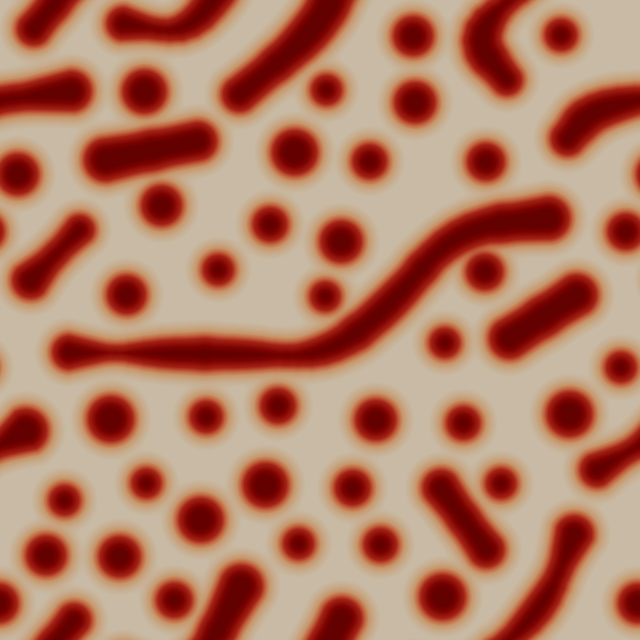
This pattern is drawn by a three.js fragment shader. Its source:

```glsl
// Tiling reaction-diffusion pattern: dark red spots and worms with soft orange halos on beige.

#define COLUMNS 7.0
#define ROWS 10.0        // even, so the staggered rows close up
#define JITTER 0.36      // node displacement in cells
#define RADIUS 0.0368    // mean blob radius
#define RADIUS_VARY 0.013
#define NECK 0.016       // deepest thinning halfway along a link
#define BLEND 0.004      // softness of the union
#define DRIFT 0.016      // slow displacement of the lattice
#define SEED 17.0

varying vec2 vUv;

const float TAU = 6.2831853;
const int SEGMENTS = 6;

struct Node {
  vec3 ball;      // centre and radius
  float neck;
  float inLink;   // direction from which a link is accepted
  float outLink;  // direction in which a link is offered
};

vec3 hash3(vec3 p) {
  p = fract(p * vec3(0.1031, 0.1030, 0.0973));
  p += dot(p, p.yxz + 33.33);
  return fract((p.xxy + p.yxx) * p.zyx);
}

// Skewed lattice id, wrapped so that the canvas tiles in both directions.
vec2 wrapCell(vec2 cell) {
  float turns = floor((cell.y + 0.5) / ROWS);
  float row = cell.y - turns * ROWS;
  float column = cell.x + turns * ROWS * 0.5;
  column -= COLUMNS * floor((column + 0.5) / COLUMNS);
  return vec2(column, row);
}

// Periodic displacement that varies the link directions.
vec2 drift(vec2 p) {
  vec2 slow = sin(TAU * (2.0 * p.yx + vec2(0.13, 0.58)));
  vec2 cross = sin(TAU * vec2(3.0 * p.y - p.x, 3.0 * p.x + 2.0 * p.y));
  return DRIFT * (slow + 0.5 * cross);
}

Node nodeAt(vec2 cell) {
  vec2 id = wrapCell(cell);
  vec3 place = hash3(vec3(id, SEED));
  vec3 link = hash3(vec3(id.yx + 41.0, SEED + 7.0));
  vec2 q = cell + 0.5;
  q.x += 0.5 * q.y;
  q += JITTER * (place.xy - 0.5);
  vec2 p = q / vec2(COLUMNS, ROWS);
  Node n;
  n.ball = vec3(p + drift(p), RADIUS + RADIUS_VARY * (place.z - 0.5));
  n.neck = NECK * link.z * link.z * link.z;
  n.inLink = floor(link.x * 3.0);
  n.outLink = floor(link.y * 3.0);
  // Avoid hairpin turns.
  if (abs(n.inLink - n.outLink) > 1.5) n.outLink = n.inLink;
  return n;
}

// Link directions: east, north-east, north-west.
vec2 linkStep(float direction) {
  if (direction < 0.5) return vec2(1.0, 0.0);
  return direction < 1.5 ? vec2(0.0, 1.0) : vec2(-1.0, 1.0);
}

// Middle of a link, thinned to offset the soft union of its two halves.
vec3 linkMiddle(Node a, Node b) {
  return 0.5 * (a.ball + b.ball) - vec3(0.0, 0.0, a.neck + BLEND * log(2.0));
}

float taperDistance(vec2 p, vec3 a, vec3 b) {
  vec2 axis = b.xy - a.xy;
  float t = clamp(dot(p - a.xy, axis) / max(dot(axis, axis), 1e-8), 0.0, 1.0);
  vec3 ball = mix(a, b, t);
  return length(p - ball.xy) - ball.z;
}

// The part of a spot or worm that belongs to one node, as a thick curve.
float pieceDistance(vec2 p, vec2 cell) {
  Node n = nodeAt(cell);
  Node before = nodeAt(cell - linkStep(n.inLink));
  Node after = nodeAt(cell + linkStep(n.outLink));
  bool hasIn = abs(before.outLink - n.inLink) < 0.5;
  bool hasOut = abs(after.inLink - n.outLink) < 0.5;
  vec3 start = n.ball;
  vec3 end = n.ball;
  if (hasIn) start = linkMiddle(before, n);
  if (hasOut) end = linkMiddle(n, after);
  if (!(hasIn && hasOut)) return taperDistance(p, start, end);
  float d = 1.0;
  vec3 last = start;
  for (int k = 1; k <= SEGMENTS; k++) {
    float t = float(k) / float(SEGMENTS);
    vec3 next = mix(mix(start, n.ball, t), mix(n.ball, end, t), t);
    d = min(d, taperDistance(p, last, next));
    last = next;
  }
  return d;
}

// Smooth union of all nearby pieces.
float patternDistance(vec2 p) {
  vec2 q = p * vec2(COLUMNS, ROWS);
  vec2 home = floor(vec2(q.x - 0.5 * q.y, q.y));
  float sum = 1e-12;
  for (int j = -2; j <= 2; j++)
    for (int i = -2; i <= 2; i++)
      sum += exp(-pieceDistance(p, home + vec2(float(i), float(j))) / BLEND);
  return -BLEND * log(sum);
}

vec3 rampTo(vec3 color, vec3 next, float from, float to, float d) {
  return mix(color, next, clamp((d - from) / (to - from), 0.0, 1.0));
}

void main() {
  float d = patternDistance(vUv);
  // Colour ramp from blob core through halo to ground.
  vec3 color = vec3(0.39, 0.0, 0.0);
  color = rampTo(color, vec3(0.48, 0.01, 0.0), -0.028, -0.020, d);
  color = rampTo(color, vec3(0.64, 0.13, 0.08), -0.020, -0.0095, d);
  color = rampTo(color, vec3(0.76, 0.40, 0.25), -0.0095, -0.003, d);
  color = rampTo(color, vec3(0.78, 0.59, 0.42), -0.003, 0.003, d);
  color = rampTo(color, vec3(0.78, 0.67, 0.545), 0.003, 0.011, d);
  color = rampTo(color, vec3(0.784, 0.73, 0.645), 0.011, 0.021, d);
  gl_FragColor = vec4(color, 1.0);
}
```
